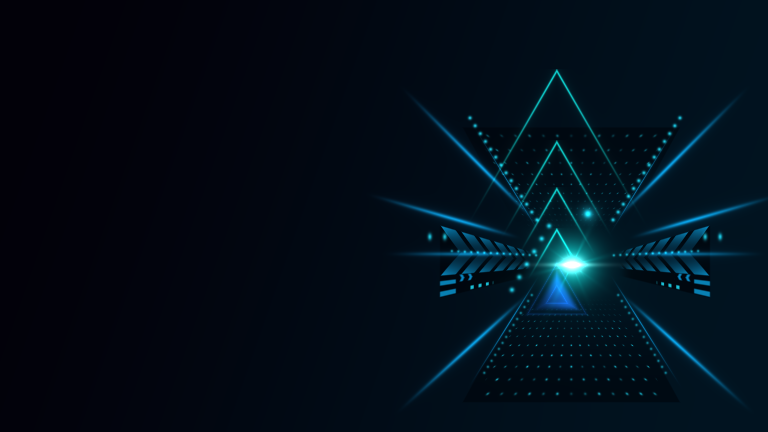
This background is drawn by a WebGL 2 fragment shader. Its source:

```glsl
#version 300 es
precision highp float;
// A dark navy backdrop with a glowing tunnel on the right: light beams, nested
// triangles, dotted floor and ceiling, and chevron walls around a bright flare.
// Walls and dots use log-depth repeats; mirrored parts share one half plane.
uniform vec2 u_resolution;
out vec4 outColor;

// Lengths are in canvas heights, origin at the lower left.
const vec2 TUNNEL = vec2(1.331, 0.387);
const vec2 FLARE = vec2(1.324, 0.387);
const vec2 FLOOR_CENTRE = vec2(1.3225, 0.387);
const vec2 PRISM_TOP = vec2(1.289, 0.372);
const vec2 SPARK = vec2(1.361, 0.505);
const float WALL_EDGE = 0.3125;
const float CHEVRON_STEP = 0.168;
const float ROW_STEP = 0.118;
const float COLUMN_STEP = 0.108;
const vec3 NIGHT = vec3(0.008, 0.002, 0.035);
const vec3 DEEP = vec3(0.002, 0.075, 0.125);
const vec3 PANEL = vec3(0.0, 0.015, 0.04);
const vec3 AZURE = vec3(0.03, 0.50, 0.70);
const vec3 CYAN = vec3(0.10, 0.72, 0.78);
const vec3 MINT = vec3(0.05, 0.75, 0.70);
const vec3 BLUE = vec3(0.08, 0.36, 0.82);
// Apex height and fade length of each nested triangle
const vec2 TRIANGLES[4] = vec2[4](vec2(0.836, 0.37), vec2(0.671, 0.23),
                                 vec2(0.5625, 0.16), vec2(0.468, 0.12));

float px;

float hash(vec2 p) { return fract(sin(dot(p, vec2(127.1, 311.7))) * 4375.5); }

float inside(float d) { return smoothstep(px, -px, d); }

float band(float x, float lo, float hi, float aa) {
    return smoothstep(lo - aa, lo + aa, x) * smoothstep(hi + aa, hi - aa, x);
}

float dot2(vec2 p, float r) { return exp(-dot(p, p) / (r * r)); }

// Soft streak that fades at both ends; width is its core thickness
float beam(vec2 p, vec2 a, vec2 b, float width) {
    vec2 dir = b - a;
    float t = dot(p - a, dir) / dot(dir, dir);
    float d = length(p - a - dir * t) / width;
    float fade = smoothstep(0.0, 0.4, t) * smoothstep(1.0, 0.4, t);
    return fade * (exp(-d * d) + 0.35 * exp(-d * 0.55));
}

// Signed distance to a 60 degree wedge opening downward
float wedge(vec2 p) { return abs(p.x) * 0.866 + p.y * 0.5; }

// Perspective grid of dots, shared by floor and ceiling
vec3 dottedPlanes(vec3 col, vec2 f) {
    float d = max(abs(f.y), 0.02);
    float side = abs(f.x) - (d + 0.139) * 0.55;
    float mask = inside(max(side, d - 0.318));
    col = mix(col, PANEL, 0.6 * mask * smoothstep(0.05, 0.3, d));
    vec2 grid = vec2(f.x / (d * COLUMN_STEP), log(d / 0.2986) / ROW_STEP);
    vec2 local = (fract(grid + 0.5) - 0.5) * vec2(COLUMN_STEP, ROW_STEP) * d;
    float level = 0.3 + 0.7 * hash(floor(grid + 0.5));
    float r = max(0.0105 * d, 0.8 * px);
    float lit = dot2(local, r) * inside(side + 0.025) * step(d, 0.31);
    return col + CYAN * lit * level * smoothstep(0.07, 0.2, d) * (f.y < 0.0 ? 0.9 : 0.55);
}

// Chevron walls and the thin dashed strips below them
vec3 walls(vec3 col, vec2 m) {
    float x = max(m.x, 0.03);
    float v = m.y / x;
    float s = log(WALL_EDGE / x);
    float aa = px / x;
    float reach = smoothstep(-aa, aa, s) * smoothstep(1.15, 0.85, s);
    col = mix(col, PANEL, 0.8 * reach * band(v, -0.245, 0.29, aa));
    float w = abs(v - 0.105) / 0.185;
    float shifted = s - 0.16 * (1.0 - w);
    float cell = fract(shifted / CHEVRON_STEP);
    float shape = band(cell, 0.04, 0.74, aa / CHEVRON_STEP) * step(0.0, shifted);
    shape *= smoothstep(1.0 + 5.0 * aa, 1.0 - 5.0 * aa, w);
    vec3 tint = mix(vec3(0.01, 0.12, 0.19), AZURE * 1.1, w * w * (1.0 - 0.5 * cell));
    col = mix(col, tint, shape * reach * exp(-0.5 * s));
    // Solid bars at the outer end, then small arrows and pale dashes
    float strips = band(v, -0.155, -0.122, aa) + band(v, -0.238, -0.2, aa);
    col = mix(col, AZURE, strips * band(s, 0.0, 0.125, aa));
    float arrow = fract((s - 0.5 * (0.03 - abs(v + 0.115))) / 0.075);
    col += AZURE * band(arrow, 0.1, 0.45, 0.15) * band(v, -0.145, -0.085, aa)
        * band(s, 0.15, 0.3, aa);
    float dash = band(fract(s / 0.08), 0.2, 0.6, 0.1);
    col += CYAN * dash * band(v, -0.235, -0.2, aa) * band(s, 0.24, 0.5, aa);
    return col;
}

void main() {
    px = 1.0 / u_resolution.y;
    vec2 p = gl_FragCoord.xy * px;
    vec2 q = p - TUNNEL;
    vec2 m = vec2(abs(q.x), q.y);

    // Backdrop and tunnel surfaces
    vec3 col = mix(NIGHT, DEEP, smoothstep(0.0, 1.0, (p.x + 0.35 * (1.0 - p.y)) / 2.1));
    col = dottedPlanes(col, p - FLOOR_CENTRE);
    col = walls(col, m);

    // Mirrored light beams and fine edge lines
    float light = beam(m, vec2(0.08, 0.09), vec2(0.41, 0.42), 0.0042);
    light += beam(m, vec2(0.10, -0.06), vec2(0.42, -0.35), 0.0042);
    light += beam(m, vec2(0.12, 0.06), vec2(0.49, 0.166), 0.0045);
    light += 0.7 * beam(m, vec2(0.10, 0.025), vec2(0.45, 0.025), 0.0045);
    light += 0.6 * beam(m, vec2(0.08, 0.07), vec2(0.24, 0.33), 0.0014);
    light += 0.7 * beam(m, vec2(0.08, -0.02), vec2(0.25, -0.29), 0.0016);
    col += AZURE * light * 0.85;

    // Nested triangle outlines, fading downward
    for (int i = 0; i < 4; i++) {
        vec2 a = p - vec2(PRISM_TOP.x, TRIANGLES[i].x);
        float d = abs(wedge(a));
        float fade = smoothstep(TRIANGLES[i].y, 0.0, -a.y) * step(a.y, 0.004);
        col += MINT * fade * (0.9 * exp(-pow(d / max(0.0018, px), 2.0)) + 0.12 * exp(-d / 0.008));
    }

    // Chains of small lights
    for (int i = 0; i < 14; i++) {
        float t = float(i) / 13.0;
        float glow = dot2(m - mix(vec2(0.243, 0.340), vec2(0.088, 0.104), t), 0.0042);
        glow += 0.6 * dot2(m - mix(vec2(0.21, -0.25), vec2(0.1, -0.07), t), 0.003);
        glow += 0.7 * dot2(m - vec2(mix(0.285, 0.09, t), 0.032 - 0.01 * t), 0.003);
        if (i < 6) glow += dot2(p - mix(vec2(1.271, 0.477), vec2(1.185, 0.329), t * 2.6), 0.0055);
        if (i < 2) glow += dot2((m - vec2(0.336 - 0.45 * t, 0.065)) * vec2(1.3, 0.8), 0.006);
        col += CYAN * glow;
    }
    vec2 k = p - SPARK;
    col += CYAN * (dot2(k, 0.008) + 0.4 * dot2(k, 0.02));

    // Blue prism under the flare
    vec2 b = p - PRISM_TOP;
    float prism = max(wedge(b), -b.y - 0.09);
    vec3 fill = BLUE * mix(0.45, 1.0, smoothstep(-0.05, 0.03, b.x + 0.5 * b.y + 0.03));
    col = mix(col, fill, 0.85 * smoothstep(0.006, -0.012, prism));
    col += BLUE * (0.3 * exp(-abs(prism - 0.009) / 0.002) + 0.3 * exp(-abs(prism + 0.016) / 0.002));

    // Central flare: halo, radiating streaks, horizontal glint and white core
    vec2 g = p - FLARE;
    float r = length(g);
    float angle = atan(g.y, g.x);
    float rays = pow(abs(sin(angle * 4.0 + 0.4) * sin(angle * 7.0)), 6.0);
    col += MINT * (0.8 * dot2(g, 0.055) + 0.22 * exp(-r / 0.06) + 0.4 * rays * exp(-r / 0.045));
    col += vec3(0.7, 1.0, 0.95) * exp(-abs(g.x) / 0.035) * exp(-pow(g.y / 0.005, 2.0));
    col += dot2(g * vec2(0.7, 1.0), 0.017);

    outColor = vec4(clamp(col, 0.0, 1.0), 1.0);
}
```
